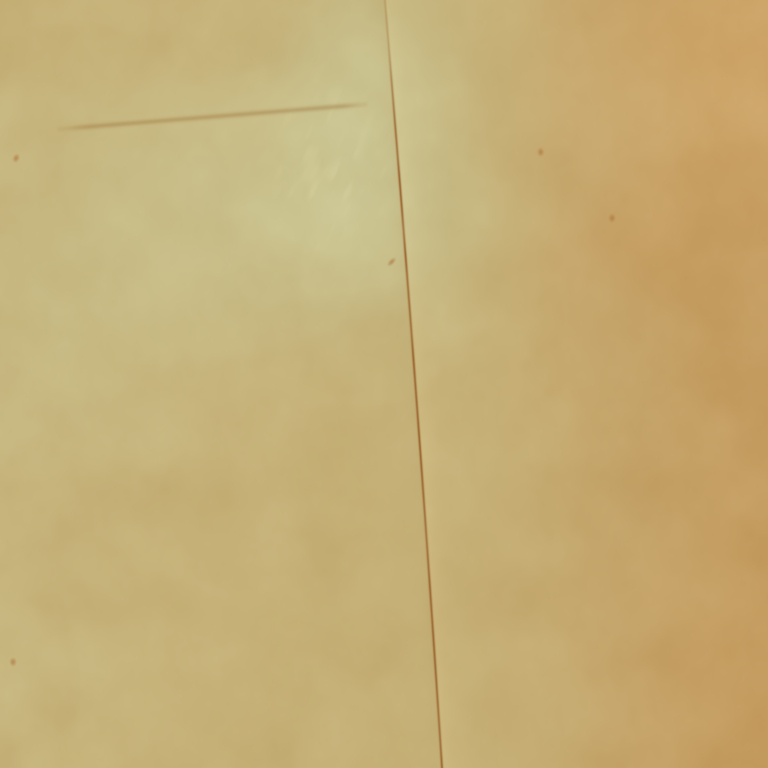
Reproduce this texture procedurally as a three.js fragment shader.

```glsl
// Warm tan sheet with a pale sheen, split by a thin leaning seam.
// Broad Gaussian tints are mixed over a base, mottled by value noise,
// then a seam, a soft scratch and a few specks are laid on top.
varying vec2 vUv;

const vec3 BASE = vec3(0.770, 0.685, 0.460);
const vec3 PALE = vec3(0.785, 0.740, 0.530);
const vec3 SHEEN = vec3(0.800, 0.795, 0.605);
const vec3 AMBER = vec3(0.770, 0.600, 0.365);
const vec3 PEACH = vec3(0.820, 0.660, 0.425);
const vec3 SEAM_COLOR = vec3(0.610, 0.400, 0.190);
const vec3 MARK_COLOR = vec3(0.640, 0.500, 0.280);
const vec3 SPECK_COLOR = vec3(0.680, 0.450, 0.240);

const float SEAM_BOTTOM = 0.5755;
const float SEAM_LEAN = 0.0745;
const float SEAM_BOW = 0.010;
const float SEAM_WIDTH = 0.0017;
const vec2 SCRATCH_START = vec2(0.078, 0.832);
const vec2 SCRATCH_END = vec2(0.475, 0.864);
const float MOTTLE = 0.070;
const float GRAIN = 0.008;

float hash(vec2 p) {
  vec3 q = fract(vec3(p.xyx) * 0.1031);
  q += dot(q, q.yzx + 33.33);
  return fract((q.x + q.y) * q.z);
}

float noise(vec2 p) {
  vec2 i = floor(p);
  vec2 f = fract(p);
  f = f * f * (3.0 - 2.0 * f);
  return mix(mix(hash(i), hash(i + vec2(1.0, 0.0)), f.x),
             mix(hash(i + vec2(0.0, 1.0)), hash(i + 1.0), f.x), f.y);
}

float fbm(vec2 p) {
  float sum = 0.0;
  float amp = 0.5;
  for (int i = 0; i < 4; i++) {
    sum += amp * noise(p);
    p = mat2(1.6, 1.2, -1.2, 1.6) * p + 7.3;
    amp *= 0.5;
  }
  return sum;
}

// Soft elliptical blob, 1 at its centre
float blob(vec2 p, vec2 center, vec2 radius) {
  vec2 d = (p - center) / radius;
  return exp(-dot(d, d));
}

// Distance to a segment in x, place along it in y
vec2 segment(vec2 p, vec2 a, vec2 b) {
  vec2 ab = b - a;
  float t = clamp(dot(p - a, ab) / dot(ab, ab), 0.0, 1.0);
  return vec2(length(p - a - ab * t), t);
}

vec3 sheet(vec2 p) {
  vec2 w = p + 0.08 * (vec2(fbm(p * 7.0), fbm(p * 7.0 + 19.0)) - 0.47);
  vec3 c = BASE;

  // Pale left side, lower corner and strip beside the seam
  c = mix(c, PALE, 0.65 * blob(w, vec2(0.05, 0.62), vec2(0.26, 0.28)));
  c = mix(c, PALE, 0.35 * blob(w, vec2(0.02, 0.10), vec2(0.18, 0.22)));
  c = mix(c, PALE, 0.45 * blob(w, vec2(0.59, 0.85), vec2(0.14, 0.32)));

  // Amber toward the right, with a darker stain and a peach corner
  c = mix(c, AMBER, 0.90 * smoothstep(0.54, 1.06, w.x));
  c = mix(c, AMBER, 0.50 * blob(w, vec2(0.86, 0.69), vec2(0.10, 0.11)));
  c = mix(c, PEACH, 0.75 * blob(w, vec2(1.0, 0.92), vec2(0.22, 0.20)));

  // Sheen around the upper seam
  c = mix(c, SHEEN, 0.62 * blob(w, vec2(0.36, 0.74), vec2(0.21, 0.15)));
  c = mix(c, SHEEN, 0.68 * blob(w, vec2(0.47, 0.84), vec2(0.09, 0.19)));

  // Mottling, fine grain and faint slanted glints
  c += MOTTLE * (fbm(p * 14.0) - 0.47) * vec3(0.50, 0.85, 1.0);
  c += GRAIN * (fbm(p * vec2(85.0, 50.0) + 5.0) - 0.47);
  float glint = noise(vec2(p.x * 110.0 - p.y * 45.0, p.y * 40.0));
  c += 0.025 * smoothstep(0.50, 1.0, glint)
     * blob(p, vec2(0.43, 0.78), vec2(0.07, 0.09));
  return c;
}

float speck(vec2 p, vec2 center, float slant) {
  vec2 d = p - center;
  d.x -= slant * d.y;
  return 1.0 - smoothstep(0.0, 0.0058, length(d * vec2(1.0, 0.8)));
}

void main() {
  vec2 p = vUv;
  vec3 c = sheet(p);

  // Seam: shaded left lip, bright right lip, dark core fading at the top
  float seamX = SEAM_BOTTOM - SEAM_LEAN * p.y + SEAM_BOW * p.y * (1.0 - p.y);
  float d = p.x - seamX;
  c += 0.030 * smoothstep(0.0, 0.004, d) * exp(-max(d, 0.0) / 0.016);
  c -= 0.015 * smoothstep(0.0, 0.004, -d) * exp(-max(-d, 0.0) / 0.014);
  float core = exp(-d * d / (SEAM_WIDTH * SEAM_WIDTH));
  float strength = mix(0.85, 0.28, smoothstep(0.82, 0.96, p.y));
  strength *= 0.86 + 0.28 * noise(vec2(p.y * 30.0, 3.0));
  c = mix(c, SEAM_COLOR, core * min(strength, 1.0));

  // Scratch with softened ends
  vec2 s = segment(p, SCRATCH_START, SCRATCH_END);
  float ends = smoothstep(0.0, 0.10, s.y) * (1.0 - smoothstep(0.92, 1.0, s.y));
  float scratch = exp(-s.x * s.x / 0.000012) * mix(0.30, 1.0, ends);
  c = mix(c, MARK_COLOR, 0.46 * scratch);

  // Specks
  float specks = speck(p, vec2(0.021, 0.794), 0.2);
  specks += speck(p, vec2(0.704, 0.802), 0.0);
  specks += speck(p, vec2(0.797, 0.716), 0.0);
  specks += speck(p, vec2(0.510, 0.659), 0.6);
  specks += speck(p, vec2(0.017, 0.138), 0.0);
  c = mix(c, SPECK_COLOR, 0.60 * min(specks, 1.0));

  gl_FragColor = vec4(c, 1.0);
}
```
